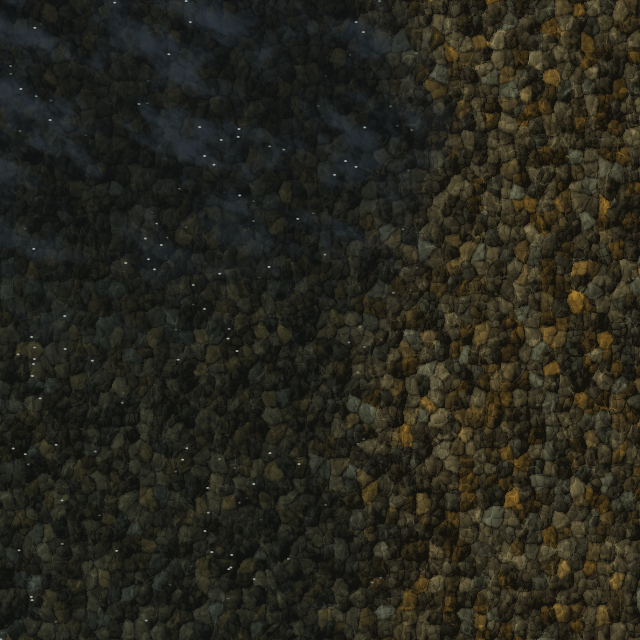
Write a WebGL 1 fragment shader that draws this texture.

```glsl
precision highp float;
uniform vec2 u_resolution;

const vec3 DEEP_SHADE = vec3(0.060, 0.066, 0.056);
const vec3 DEEP_STONE = vec3(0.275, 0.275, 0.205);
const vec3 SHORE_SHADE = vec3(0.075, 0.068, 0.045);
const vec3 SHORE_STONE = vec3(0.470, 0.425, 0.285);
const vec3 OCHRE = vec3(1.22, 0.98, 0.50);
const vec3 SLATE = vec3(0.88, 0.98, 1.12);
const vec3 SKY_FILM = vec3(0.190, 0.235, 0.285);
const vec3 GLINT = vec3(0.72, 0.76, 0.74);

vec2 hash2(vec2 p) {
  vec2 mixed = vec2(dot(p, vec2(127.1, 311.7)), dot(p, vec2(269.5, 183.3)));
  return fract(sin(mixed) * 43758.55);
}

vec2 rotate(vec2 p, float angle) {
  float c = cos(angle), s = sin(angle);
  return vec2(c * p.x + s * p.y, c * p.y - s * p.x);
}

// Layered sines, roughly -1 to 1
float waves(vec2 p) {
  float sum = 0.0, amplitude = 0.55;
  for (int i = 0; i < 5; i++) {
    sum += amplitude * sin(p.x + 1.4 * sin(p.y * 0.7)) * cos(p.y + 1.2 * sum);
    p = rotate(p, 0.93) * 1.9 + 1.7;
    amplitude *= 0.62;
  }
  return sum;
}

// Cellular noise: distance, gap to the border, lit side, random id
vec4 cells(vec2 p) {
  vec2 base = floor(p), nearest = vec2(0.0), id = vec2(0.0);
  float first = 8.0, second = 8.0;
  for (int y = -1; y <= 1; y++) {
    for (int x = -1; x <= 1; x++) {
      vec2 cell = base + vec2(float(x), float(y));
      vec2 random = hash2(cell);
      vec2 offset = cell + 0.1 + 0.8 * random - p;
      float d = length(offset);
      if (d < first) {
        second = first;
        first = d;
        nearest = offset;
        id = cell;
      } else {
        second = min(second, d);
      }
    }
  }
  float lit = dot(nearest, vec2(0.75, -0.65));
  return vec4(first, second - first, lit, hash2(id + 37.0).x);
}

// Brightness of the stony bed, 0 to about 1
float stoneTone(vec4 pebble, vec4 gravel, vec4 grain) {
  float body = 0.08 + 0.50 * pebble.w * pebble.w;
  body *= 0.40 + 0.60 * smoothstep(0.0, 0.30, pebble.y);
  float chips = 0.26 * gravel.w * gravel.w * smoothstep(0.0, 0.25, gravel.y);
  return body + chips + 0.25 * pebble.z + 0.16 * gravel.z + 0.20 * (grain.w - 0.5);
}

// Broken bright filaments of refracted light
float caustics(vec2 p, float breakup) {
  vec4 net = cells(p);
  float line = 1.0 - smoothstep(0.02, 0.22, net.y);
  return line * smoothstep(-0.15, 0.65, breakup) * (0.4 + 0.6 * net.w);
}

// Sparse short sparkles, gathered where the cluster value is high
float sparkles(vec2 p, float cluster) {
  vec4 spark = cells(p);
  float chosen = step(0.955, spark.w) * smoothstep(0.05, 0.45, cluster);
  return chosen * (1.0 - smoothstep(0.08, 0.30, spark.x));
}

void main() {
  vec2 p = gl_FragCoord.xy / u_resolution;

  // Regions: shallow bed on the right, rippled water at upper left
  float broad = waves(p * 9.0 + 2.0);
  float shore = smoothstep(0.47, 0.72, p.x + 0.06 * broad + 0.05 * sin(p.y * 6.0));
  float rippled = (1.0 - shore) * smoothstep(0.38, 0.80, p.y + 0.07 * broad);

  // Refraction bends the bed
  vec2 bend = vec2(waves(p * 48.0), waves(p.yx * 44.0 + 5.0));
  vec2 bed = p + bend * mix(0.0065, 0.0040, shore);

  vec4 pebble = cells(bed * vec2(46.0, 39.0));
  vec4 gravel = cells(bed * vec2(92.0, 74.0) + 11.0);
  vec4 grain = cells(rotate(bed, 0.18) * vec2(230.0, 125.0));
  float tone = stoneTone(pebble, gravel, grain);
  float patches = waves(p * 70.0 + 9.0);
  float light = caustics(bed * vec2(57.0, 41.0) + bend.yx * 0.35, patches);
  tone += 0.38 * light + 0.10 * patches + 0.07 * broad;
  tone = clamp(tone * mix(1.0 - 0.30 * rippled, 1.08, shore), 0.0, 1.15);

  // Stone colours, with warmer pebbles in the shallows
  vec3 shade = mix(DEEP_SHADE, SHORE_SHADE, shore);
  vec3 stone = mix(DEEP_STONE, SHORE_STONE, shore);
  float variety = fract(pebble.w * 17.3);
  float warmth = smoothstep(0.62, 0.92, variety) * mix(0.35, 0.85, shore);
  stone *= mix(vec3(1.0), OCHRE, warmth);
  stone *= mix(vec3(1.0), SLATE, 1.0 - smoothstep(0.10, 0.30, variety));
  vec3 color = mix(shade, stone, tone);

  // Slanted ripples reflect the sky in soft streaks
  vec2 slope = rotate(p, -0.48);
  float swell = waves(slope * vec2(17.0, 34.0) + 3.0);
  float wisps = waves(rotate(p, 0.65) * vec2(150.0, 48.0) + swell * 2.0);
  float film = smoothstep(-0.25, 0.95, swell + 0.30 * wisps);
  color *= 1.0 - 0.22 * rippled * (1.0 - film);
  color = mix(color, SKY_FILM, rippled * (0.10 + 0.52 * film));

  // Sparkles on the water
  float glint = sparkles(p * vec2(85.0, 125.0), swell + 0.15);
  color = mix(color, GLINT, 0.8 * glint * (1.0 - shore));

  gl_FragColor = vec4(color, 1.0);
}
```
